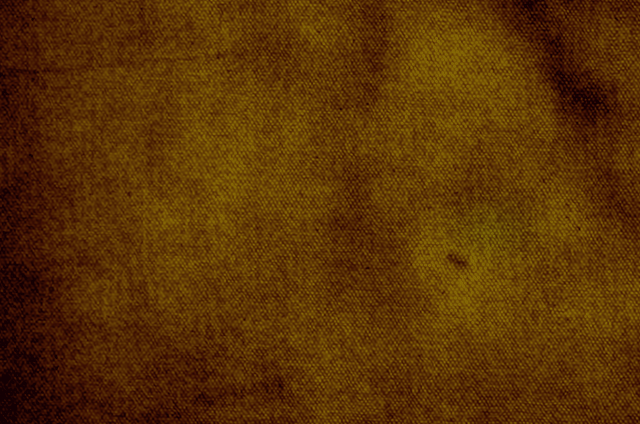
A Shadertoy shader for this texture:

```glsl
// Old stained canvas cloth: a fine staggered weave lit over broad brown stains.
// Stains, folds and threads add up to one tone level, which a colour ramp
// turns into dark red, brown and ochre.

#define BASE_LEVEL 2.95
#define STAIN_CONTRAST 4.2
#define WEAVE_COUNT vec2(100.0, 136.0)
#define WEAVE_CONTRAST 0.85
#define THREAD_CONTRAST 0.5
#define GRAIN_CONTRAST 2.3
#define SPECK_CELLS 34.0
#define SPECK_SHARE 0.05

const float PI = 3.14159265;

float hash(vec2 p) {
    return fract(sin(dot(p, vec2(127.1, 311.7))) * 43758.5453);
}

float noise(vec2 p) {
    vec2 i = floor(p), f = fract(p);
    f = f * f * (3.0 - 2.0 * f);
    return mix(mix(hash(i), hash(i + vec2(1, 0)), f.x),
               mix(hash(i + vec2(0, 1)), hash(i + vec2(1, 1)), f.x), f.y);
}

float fbm(vec2 p) {
    float sum = 0.0, gain = 0.5;
    for (int i = 0; i < 5; i++) {
        sum += gain * noise(p);
        p = mat2(1.6, 1.2, -1.2, 1.6) * p + 7.3;
        gain *= 0.5;
    }
    return sum / 0.97;
}

// Soft round patch, 1 at its centre
float patchAt(vec2 p, vec2 centre, vec2 radius) {
    vec2 d = (p - centre) / radius;
    return exp(-dot(d, d));
}

// Soft stroke along the segment a-b
float stroke(vec2 p, vec2 a, vec2 b, float width) {
    vec2 ab = b - a;
    float t = clamp(dot(p - a, ab) / dot(ab, ab), 0.0, 1.0);
    float d = length(p - a - ab * t) / width;
    return exp(-d * d);
}

// Broad light areas, folds and stains
float stainLevel(vec2 p, float right) {
    vec2 q = p + 0.12 * (vec2(fbm(p * 5.0), fbm(p * 5.0 + 31.0)) - 0.5);
    float blotch = fbm(p * 3.5 + 4.0);
    float level = STAIN_CONTRAST * (blotch - 0.5);
    level += 1.5 * (fbm(p * 13.0 + 19.0) - 0.5);

    // Worn, lighter cloth
    level += 0.9 * patchAt(q, vec2(1.10, 0.47), vec2(0.20));
    level += 0.7 * patchAt(q, vec2(1.09, 0.82), vec2(0.14, 0.20));
    level += 0.8 * patchAt(q, vec2(0.75, 0.25), vec2(0.25));
    level += 0.5 * patchAt(q, vec2(0.42, 0.68), vec2(0.30));

    // Dark folds
    level -= 2.2 * stroke(q, vec2(1.24, 1.02), vec2(1.37, 0.74), 0.07);
    level -= 1.5 * stroke(q, vec2(1.37, 0.74), vec2(1.45, 0.47), 0.08);
    level -= 0.9 * stroke(q, vec2(0.88, 1.0), vec2(0.83, 0.76), 0.045);
    level -= 0.9 * stroke(q, vec2(0.84, 0.55), vec2(0.87, 0.36), 0.06);

    // Edges and the soiled lower left corner
    level -= 1.3 * exp(-p.x / 0.13) + 0.6 * exp(-(right - p.x) / 0.12);
    level -= 0.4 * exp(-p.y / 0.10) + 0.4 * exp(-(1.0 - p.y) / 0.10);
    level -= 1.0 * patchAt(q, vec2(0.05, 0.18), vec2(0.38, 0.30));

    // Crease, tide line and small burn
    level -= 0.8 * stroke(p + 0.02 * (q - p), vec2(0.0, 0.823), vec2(0.61, 0.878), 0.006);
    level -= 1.1 * stroke(q, vec2(0.47, 0.06), vec2(0.66, 0.08), 0.014);
    vec2 burn = p + 0.15 * (q - p);
    level -= 2.8 * stroke(burn, vec2(1.065, 0.397), vec2(1.092, 0.377), 0.012);
    return level;
}

// Staggered bumps leaning down to the right, uneven threads and fibre grain
float weaveLevel(vec2 p) {
    vec2 warp = vec2(noise(p * 14.0), noise(p * 14.0 + 17.0)) - 0.5;
    vec2 fray = vec2(noise(p * 70.0), noise(p * 70.0 + 29.0)) - 0.5;
    vec2 w = (p + vec2(0.0, 0.03 * p.x) + 0.006 * warp + 0.003 * fray) * WEAVE_COUNT;
    float falling = cos(2.0 * PI * w.x + PI * w.y);
    float rising = cos(2.0 * PI * w.x - PI * w.y);
    float rows = cos(2.0 * PI * w.y);
    float bumps = 0.85 * falling + 0.5 * rising + 0.3 * rows;
    float strength = mix(0.55, 1.1, smoothstep(0.1, 0.8, p.x));
    strength *= 0.6 + 0.8 * noise(w * 0.6 + 11.0);
    float threads = noise(w * vec2(0.15, 1.0)) + noise(w * vec2(1.0, 0.2) + 41.0) - 1.0;
    float grain = noise(w * vec2(1.7, 1.4) + 53.0) - 0.5;
    return WEAVE_CONTRAST * strength * bumps
         + THREAD_CONTRAST * threads + GRAIN_CONTRAST * grain;
}

// Sparse dark flecks of lint, turned at random
float specks(vec2 p) {
    vec2 cell = floor(p * SPECK_CELLS);
    vec2 jitter = 0.3 + 0.4 * vec2(hash(cell + 3.0), hash(cell + 8.0));
    float angle = 2.0 * PI * hash(cell + 5.0);
    vec2 reach = 0.08 * vec2(cos(angle), sin(angle));
    float fleck = stroke(fract(p * SPECK_CELLS), jitter - reach, jitter + reach, 0.09);
    return fleck * step(hash(cell), SPECK_SHARE);
}

vec3 clothColour(float level) {
    vec3 ramp[6] = vec3[6](
        vec3(0.14, 0.02, 0.01), vec3(0.24, 0.06, 0.01), vec3(0.30, 0.13, 0.01),
        vec3(0.36, 0.20, 0.02), vec3(0.42, 0.27, 0.02), vec3(0.48, 0.35, 0.02));
    int i = int(clamp(floor(level), 0.0, 4.0));
    return max(mix(ramp[i], ramp[i + 1], level - float(i)), 0.0);
}

void mainImage(out vec4 fragColor, in vec2 fragCoord) {
    vec2 p = fragCoord / iResolution.y;
    float right = iResolution.x / iResolution.y;
    float level = BASE_LEVEL + stainLevel(p, right) + weaveLevel(p) - 1.8 * specks(p);
    vec3 colour = clothColour(clamp(level, -0.6, 5.7));
    // Faint green bloom
    colour += vec3(-0.03, 0.01, 0.0) * patchAt(p, vec2(1.16, 0.46), vec2(0.10, 0.07));
    fragColor = vec4(max(colour, 0.0), 1.0);
}
```
